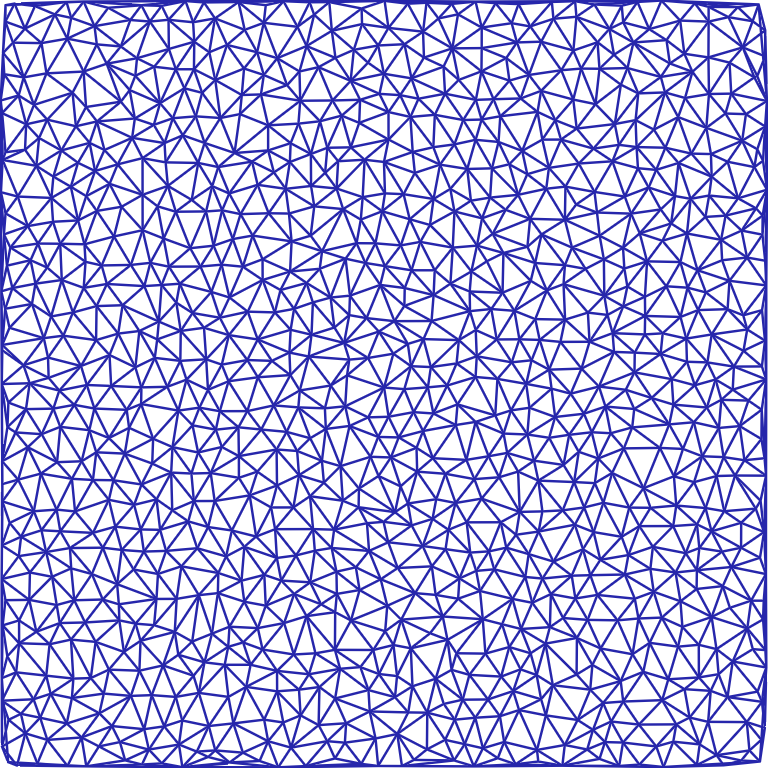
A Shadertoy shader for this pattern:

```glsl
const vec3 PAPER = vec3(1.0);
const vec3 INK = vec3(0.15, 0.15, 0.67);
const float CELLS = 33.0;        // sites along each side
const float LINE_WIDTH = 0.0032; // fraction of the canvas
const float STAGGER = 0.22;      // sideways shift of alternate rows
const float JITTER = 0.86;       // random spread inside a cell
const float MIN_GAP = 0.88;      // sites closer than this repel
const float REPULSION = 0.4;
const float HULL_SPAN = 4.0;     // cells between outermost border sites
const float RIM_DEPTH = 0.38;    // how far border sites may sit inside
const int REACH = 2;             // cells searched in each direction
const int MAX_SITES = 25;
const int MAX_STEPS = 14;

vec2 hash2(vec2 p) {
    vec3 q = fract(p.xyx * vec3(0.1031, 0.1030, 0.0973));
    q += dot(q, q.yzx + 33.33);
    return fract((q.xx + q.yz) * q.zy);
}

float cross2(vec2 a, vec2 b) { return a.x * b.y - a.y * b.x; }

float segmentDistance(vec2 p, vec2 a, vec2 b) {
    vec2 ab = b - a;
    float t = clamp(dot(p - a, ab) / max(dot(ab, ab), 1e-6), 0.0, 1.0);
    return length(p - a - t * ab);
}

vec2 rawSite(vec2 cell) {
    float shift = (mod(cell.y, 2.0) - 0.5) * 2.0 * STAGGER;
    return cell + 0.5 + vec2(shift, 0.0) + (hash2(cell + 17.0) - 0.5) * JITTER;
}

// Coordinate across the border for the outermost cells
float rimCoordinate(float index, float along, float inner, float rnd) {
    bool anchor = mod(along, HULL_SPAN) < 0.5;
    bool corner = along < 0.5 || along > CELLS - 1.5;
    float depth = anchor ? 0.02 + 0.08 * rnd : 0.08 + RIM_DEPTH * rnd * rnd;
    if (corner) depth = 0.15 + 0.25 * rnd;
    if (index < 0.5) return 0.5 + depth;
    if (index > CELLS - 1.5) return CELLS - 0.5 - depth;
    return inner;
}

// Jittered site, pushed away from close neighbours
vec2 site(vec2 cell) {
    vec2 s = rawSite(cell), push = vec2(0.0);
    for (int y = -1; y <= 1; y++)
    for (int x = -1; x <= 1; x++) {
        if (x == 0 && y == 0) continue;
        vec2 d = s - rawSite(cell + vec2(x, y));
        float gap = max(length(d), 1e-3);
        push += d / gap * max(MIN_GAP - gap, 0.0);
    }
    s += push * REPULSION;
    vec2 rnd = hash2(cell + 91.0);
    return vec2(rimCoordinate(cell.x, cell.y, s.x, rnd.x),
                rimCoordinate(cell.y, cell.x, s.y, rnd.y));
}

// Walk the Delaunay triangles to the one holding p; distance to its edges
float meshDistance(vec2 p) {
    vec2 sites[MAX_SITES];
    int count = 0;
    vec2 home = floor(p), a = vec2(0.0), b = vec2(0.0);
    float best = 1e9;
    for (int y = -REACH; y <= REACH; y++)
    for (int x = -REACH; x <= REACH; x++) {
        vec2 cell = home + vec2(x, y);
        if (min(cell.x, cell.y) < 0.0 || max(cell.x, cell.y) > CELLS - 1.0) continue;
        vec2 s = site(cell);
        sites[count++] = s;
        float d = distance(s, p);
        if (d < best) { best = d; a = s; }
    }
    // A site and its nearest neighbour always share an edge
    best = 1e9;
    for (int i = 0; i < count; i++) {
        float d = distance(sites[i], a);
        if (d > 1e-4 && d < best) { best = d; b = sites[i]; }
    }
    if (cross2(b - a, p - a) < 0.0) { vec2 t = a; a = b; b = t; }

    for (int n = 0; n < MAX_STEPS; n++) {
        // The widest angle over ab gives the empty circle
        vec2 c = a;
        float cotangent = 1e9;
        for (int i = 0; i < count; i++) {
            vec2 u = a - sites[i], v = b - sites[i];
            float area = cross2(u, v);
            if (area > 1e-4 && dot(u, v) / area < cotangent) {
                cotangent = dot(u, v) / area;
                c = sites[i];
            }
        }
        if (cotangent > 1e8) break;
        if (cross2(c - a, p - a) > 0.0) b = c;
        else if (cross2(b - c, p - c) > 0.0) a = c;
        else return min(segmentDistance(p, a, b),
                    min(segmentDistance(p, b, c), segmentDistance(p, c, a)));
    }
    return segmentDistance(p, a, b);
}

// Long edges of the outer hull
float hullDistance(vec2 p) {
    float d = 1e9;
    for (float k = 0.0; k < CELLS - 1.5; k += HULL_SPAN)
    for (float rim = 0.0; rim < CELLS; rim += CELLS - 1.0) {
        float next = k + HULL_SPAN;
        d = min(d, segmentDistance(p, site(vec2(k, rim)), site(vec2(next, rim))));
        d = min(d, segmentDistance(p, site(vec2(rim, k)), site(vec2(rim, next))));
    }
    return d;
}

void mainImage(out vec4 fragColor, in vec2 fragCoord) {
    float scale = CELLS - 1.0;
    vec2 uv = fragCoord / iResolution.xy;
    vec2 p = uv * scale + 0.5;
    float d = meshDistance(p);
    vec2 margin = min(uv, 1.0 - uv) * scale;
    if (min(margin.x, margin.y) < 0.6) d = min(d, hullDistance(p));

    float pixel = scale / iResolution.y;
    float ink = clamp(0.5 + (0.5 * LINE_WIDTH * scale - d) / pixel, 0.0, 1.0);
    fragColor = vec4(mix(PAPER, INK, ink), 1.0);
}
```
